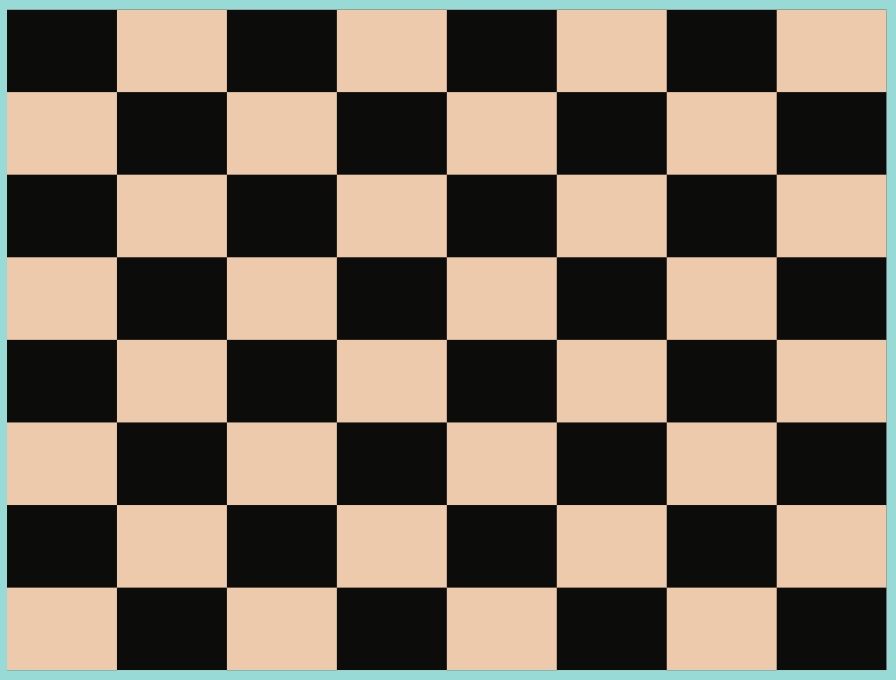
Reproduce this pattern procedurally as a Shadertoy shader.

```glsl
// Smoothed square wave: +1 on even cells, -1 on odd cells
vec2 alternate(vec2 cell, vec2 blur) {
    vec2 triangle = abs(mod(cell - 0.5, 2.0) - 1.0) - 0.5;
    return clamp(2.0 * triangle / blur, -1.0, 1.0);
}

// Smoothed coverage of the square grid area from 0 to count
float boardMask(vec2 cell, float count, vec2 blur) {
    vec2 inset = min(cell, count - cell);
    vec2 cover = clamp(inset / blur + 0.5, 0.0, 1.0);
    return cover.x * cover.y;
}

void mainImage(out vec4 fragColor, in vec2 fragCoord) {
    vec2 uv = fragCoord / iResolution.xy;

    // Eight by eight cells inside a thin, slightly uneven border
    vec2 lower = vec2(0.0078, 0.0144);
    vec2 upper = vec2(0.9896, 0.9860);
    vec2 cell = 8.0 * (uv - lower) / (upper - lower);
    vec2 blur = 8.0 / (iResolution.xy * (upper - lower));

    // The lower left cell is light
    vec2 wave = alternate(cell, blur);
    float light = 0.5 + 0.5 * wave.x * wave.y;
    vec3 board = mix(vec3(0.047, 0.047, 0.039), vec3(0.929, 0.792, 0.675), light);

    vec3 border = vec3(0.592, 0.855, 0.839);
    fragColor = vec4(mix(border, board, boardMask(cell, 8.0, blur)), 1.0);
}
```
